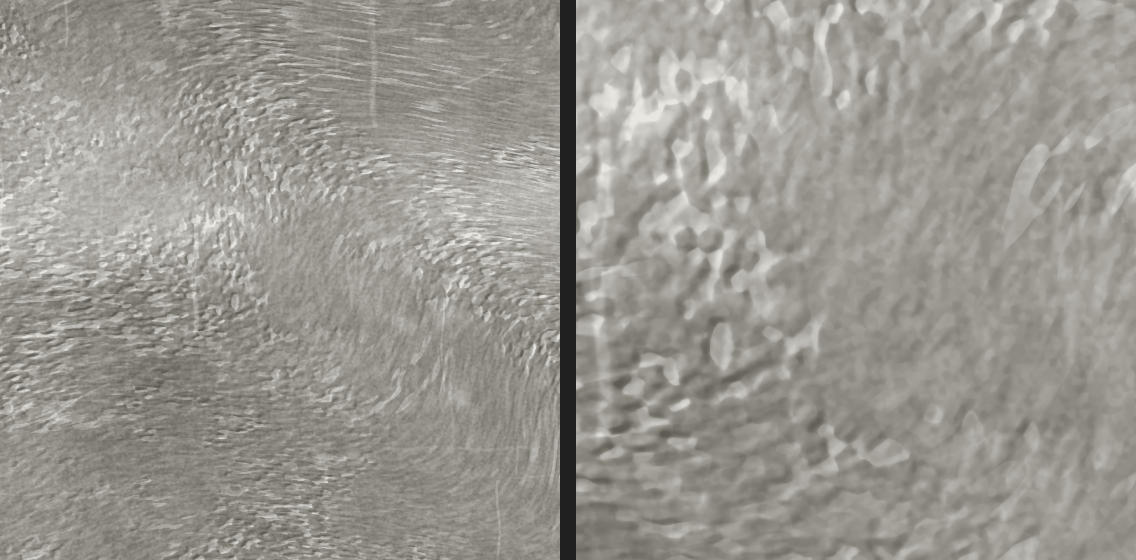
Left: the whole. Right: its middle third, enlarged.
This texture is drawn by a WebGL 1 fragment shader. Its source:

```glsl
precision highp float;
uniform vec2 u_resolution;

const float TAU = 6.2831853;

vec2 hash2(vec2 p) {
  vec2 k = vec2(dot(p, vec2(127.1, 311.7)), dot(p, vec2(269.5, 183.3)));
  return fract(sin(k) * 43758.547);
}

vec2 turn(vec2 p, float angle) {
  float c = cos(angle), s = sin(angle);
  return vec2(c * p.x + s * p.y, c * p.y - s * p.x);
}

// Cellular noise: random cell heights blended by distance, about -1 to 1
float cells(vec2 p) {
  vec2 base = floor(p), local = p - base;
  float sum = 0.0, total = 0.0;
  for (int j = -1; j <= 1; j++) {
    for (int i = -1; i <= 1; i++) {
      vec2 cell = vec2(float(i), float(j));
      vec2 away = cell + hash2(base + cell) - local;
      float weight = exp(-6.0 * dot(away, away));
      sum += weight * (2.0 * hash2(base + cell + 57.0).x - 1.0);
      total += weight;
    }
  }
  return sum / total;
}

float clouds(vec2 p) {
  return 0.55 * cells(p) + 0.3 * cells(p * 2.3 + 11.0) + 0.25 * cells(p * 5.1 + 23.0);
}

float glow(vec2 p, vec2 center, vec2 size) {
  vec2 d = (p - center) / size;
  return exp(-dot(d, d));
}

// Soft line along local x with fading ends
float scratch(vec2 p, vec2 center, float angle, float halfLength, float width) {
  vec2 d = turn(p - center, angle);
  d.y += 0.0025 * sin(d.x * 45.0 + center.x * 30.0);
  float ends = 1.0 - smoothstep(0.75 * halfLength, halfLength, abs(d.x));
  return ends * (1.0 - smoothstep(0.3 * width, width, abs(d.y)));
}

// Broad light band, dark lower field and drifting stains
float stainTone(vec2 p) {
  vec2 warped = p + 0.05 * vec2(cells(p * 5.0), cells(p * 6.0 + 31.0));
  float sides = 0.58 + 0.42 * cos(TAU * (warped.x - 0.08));
  float band = sides * exp(-pow((warped.y - 0.65) / 0.14, 2.0));
  float tone = 0.555 + 0.15 * band;
  tone += 0.08 * glow(warped, vec2(0.33, 0.62), vec2(0.1, 0.06));
  tone += 0.04 * glow(warped, vec2(0.7, 0.6), vec2(0.25, 0.2));
  tone -= 0.07 * glow(warped, vec2(0.2, 0.47), vec2(0.2, 0.09));
  tone -= 0.06 * glow(warped, vec2(0.4, 0.25), vec2(0.2, 0.25));
  return tone + 0.06 * clouds(p * vec2(3.0, 4.5));
}

// Slanted hairlines, embossed flakes and bright chips
float surfaceTone(vec2 p) {
  vec2 slanted = turn(p, 0.24 + 0.12 * sin(p.x * 5.0 + p.y * 7.0));
  float patchy = smoothstep(-0.15, 0.4, clouds(p * vec2(4.0, 5.0) + 41.0));
  float streaky = smoothstep(-0.3, 0.3, clouds(p * vec2(5.0, 8.0) + 73.0));

  vec2 flakeSpot = slanted * vec2(80.0, 135.0);
  float flake = cells(flakeSpot);
  float relief = flake - cells(flakeSpot + vec2(0.3, -0.5));
  float chips = smoothstep(0.1, 0.65, flake + 0.3 * cells(slanted * vec2(170.0, 230.0)));
  float hairs = cells(slanted * vec2(55.0, 210.0) + 9.0);
  float glints = smoothstep(0.35, 0.75, cells(slanted * vec2(34.0, 150.0) + 17.0));

  float tone = 0.045 * hairs + 0.035 * cells(p * 240.0);
  tone += (0.03 + 0.08 * patchy) * relief + 0.12 * patchy * chips;
  return tone + 0.13 * streaky * glints;
}

// Worn vertical, level and diagonal scratches
float scratchTone(vec2 p) {
  float wear = 0.65 + 0.35 * cells(p * 120.0);
  float tone = 0.0;
  for (int i = 0; i < 15; i++) {
    float n = float(i);
    vec2 a = hash2(vec2(n, 3.0)), b = hash2(vec2(n, 8.0)), c = hash2(vec2(n, 14.0));
    vec2 upright = vec2((n + a.x) / 15.0, a.y);
    float fade = 0.05 + 0.08 * b.y;
    tone += fade * scratch(p, upright, TAU * 0.25 + 0.03 * (b.x - 0.5), 0.04 + 0.1 * b.x, 0.003 + 0.005 * c.x);
    tone += 0.8 * fade * scratch(p, b, 0.02 * (a.x - 0.5), 0.06 + 0.12 * a.y, 0.0025 + 0.002 * c.y);
    tone += fade * scratch(p, c, 0.25 + 0.35 * a.x, 0.03 + 0.06 * b.y, 0.003);
  }
  return tone * wear;
}

// Pale soft dabs over the lower right
float dabTone(vec2 p) {
  vec2 ragged = p + 0.012 * vec2(cells(p * 35.0), cells(p * 35.0 + 19.0));
  float tone = 0.0;
  for (int i = 0; i < 8; i++) {
    vec2 r = hash2(vec2(float(i), 29.0));
    vec2 center = vec2(0.4, 0.16) + r * vec2(0.42, 0.36);
    tone += 0.1 * glow(ragged, center, vec2(0.012 + 0.018 * r.y, 0.008 + 0.01 * r.x));
  }
  return tone;
}

void main() {
  vec2 p = gl_FragCoord.xy / u_resolution;
  float tone = stainTone(p) + surfaceTone(p) + scratchTone(p) + dabTone(p);
  tone = clamp(tone, 0.36, 0.9);
  vec3 warmth = mix(vec3(0.01, 0.0, -0.032), vec3(0.008, 0.0, -0.02), smoothstep(0.5, 0.8, tone));
  gl_FragColor = vec4(vec3(tone) + warmth, 1.0);
}
```
